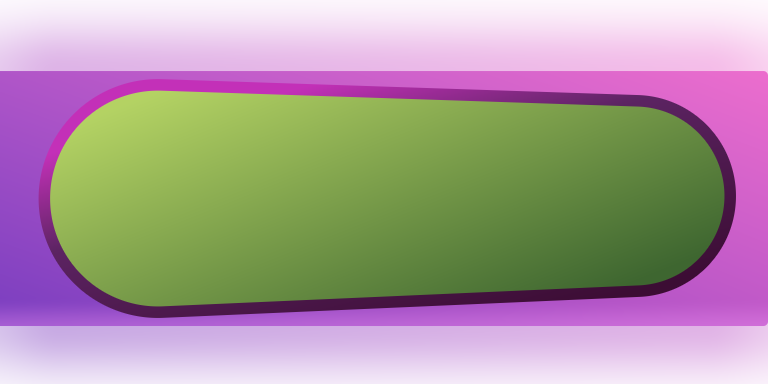
Write a Shadertoy shader that draws this background.

```glsl
// A tapered green capsule with a purple rim on a glowing violet-pink band.

const vec3 WHITE = vec3(1.0);
const vec3 BAND_TOP_LEFT = vec3(0.69, 0.335, 0.785);
const vec3 BAND_TOP_RIGHT = vec3(0.925, 0.43, 0.805);
const vec3 BAND_LOW_LEFT = vec3(0.495, 0.25, 0.755);
const vec3 BAND_LOW_RIGHT = vec3(0.755, 0.35, 0.785);
const vec3 BAND_SHEEN = vec3(0.92, 0.56, 0.95);
const vec3 RIM_MAGENTA = vec3(0.765, 0.19, 0.72);
const vec3 RIM_PURPLE = vec3(0.36, 0.14, 0.385);
const vec3 RIM_DARK = vec3(0.235, 0.05, 0.205);
const vec3 GREEN_LIGHT = vec3(0.705, 0.825, 0.39);
const vec3 GREEN_DARK = vec3(0.243, 0.40, 0.188);

const float BAND_BOTTOM = 0.151;
const float BAND_TOP = 0.815;
const float RIM_WIDTH = 0.030;

// Signed distance to a box with rounded corners
float roundedBox(vec2 p, vec2 halfSize, float radius) {
    vec2 q = abs(p) - halfSize + radius;
    return length(max(q, 0.0)) + min(max(q.x, q.y), 0.0) - radius;
}

// Signed distance to the hull of two circles
float taperedCapsule(vec2 p, vec2 a, vec2 b, float ra, float rb) {
    float len = length(b - a);
    vec2 axis = (b - a) / len;
    vec2 q = p - a;
    q = vec2(abs(axis.x * q.y - axis.y * q.x), dot(q, axis));
    float slope = (ra - rb) / len;
    float rise = sqrt(1.0 - slope * slope);
    float k = dot(q, vec2(-slope, rise));
    if (k < 0.0) return length(q) - ra;
    if (k > rise * len) return length(q - vec2(0.0, len)) - rb;
    return dot(q, vec2(rise, slope)) - ra;
}

// Antialiased coverage of a distance field
float coverage(float dist, float pixel) {
    return clamp(0.5 - dist / pixel, 0.0, 1.0);
}

// Position from start to end, as 0 to 1
float ramp(float start, float end, float x) {
    return clamp((x - start) / (end - start), 0.0, 1.0);
}

// Four-corner blend across the band, held constant beyond its edges
vec3 bandColor(vec2 p, float width) {
    float across = ramp(0.0, width, p.x);
    float up = ramp(BAND_BOTTOM + 0.06, BAND_TOP, p.y);
    vec3 low = mix(BAND_LOW_LEFT, BAND_LOW_RIGHT, across);
    vec3 top = mix(BAND_TOP_LEFT, BAND_TOP_RIGHT, across);
    return mix(low, top, up);
}

// Soft halo above and below the band, weaker near the sides
float haloStrength(vec2 p, float width) {
    float away = max(max(p.y - BAND_TOP, BAND_BOTTOM - p.y), 0.0) / 0.13;
    float side = smoothstep(-0.06, 0.16, min(p.x, width - p.x));
    return 0.45 * exp(-away * away) * mix(0.65, 1.0, side);
}

vec3 rimColor(float t) {
    vec3 color = mix(RIM_MAGENTA, RIM_PURPLE, ramp(0.42, 0.67, t));
    return mix(color, RIM_DARK, ramp(0.67, 1.153, t));
}

void mainImage(out vec4 fragColor, in vec2 fragCoord) {
    float pixel = 1.0 / iResolution.y;
    float width = iResolution.x * pixel;
    vec2 p = fragCoord * pixel;
    vec2 fromTop = vec2(p.x, 1.0 - p.y);

    // Halo on white
    vec3 base = bandColor(p, width);
    vec3 color = mix(WHITE, base, haloStrength(p, width));

    // Band with a sheen along its lower edge
    float sheen = 0.38 * (1.0 - smoothstep(BAND_BOTTOM - 0.01, BAND_BOTTOM + 0.075, p.y));
    vec3 band = mix(base, BAND_SHEEN, sheen);
    vec2 bandHalf = vec2(0.5 * width + 0.05, 0.5 * (BAND_TOP - BAND_BOTTOM));
    vec2 bandCenter = vec2(0.5 * width - 0.05, 0.5 * (BAND_TOP + BAND_BOTTOM));
    float bandDist = roundedBox(p - bandCenter, bandHalf, 0.012);
    color = mix(color, band, coverage(bandDist, pixel));

    // Capsule rim and fill, each with its own slanted gradient
    float capsule = taperedCapsule(p, vec2(0.4115, 0.483), vec2(1.6536, 0.4896), 0.311, 0.263);
    float rimT = dot(fromTop, vec2(0.253, 0.968));
    float fillT = dot(fromTop, vec2(0.37, 0.93));
    vec3 fill = mix(GREEN_LIGHT, GREEN_DARK, ramp(0.372, 1.294, fillT));
    color = mix(color, rimColor(rimT), coverage(capsule, pixel));
    color = mix(color, fill, coverage(capsule + RIM_WIDTH, pixel));

    fragColor = vec4(color, 1.0);
}
```
